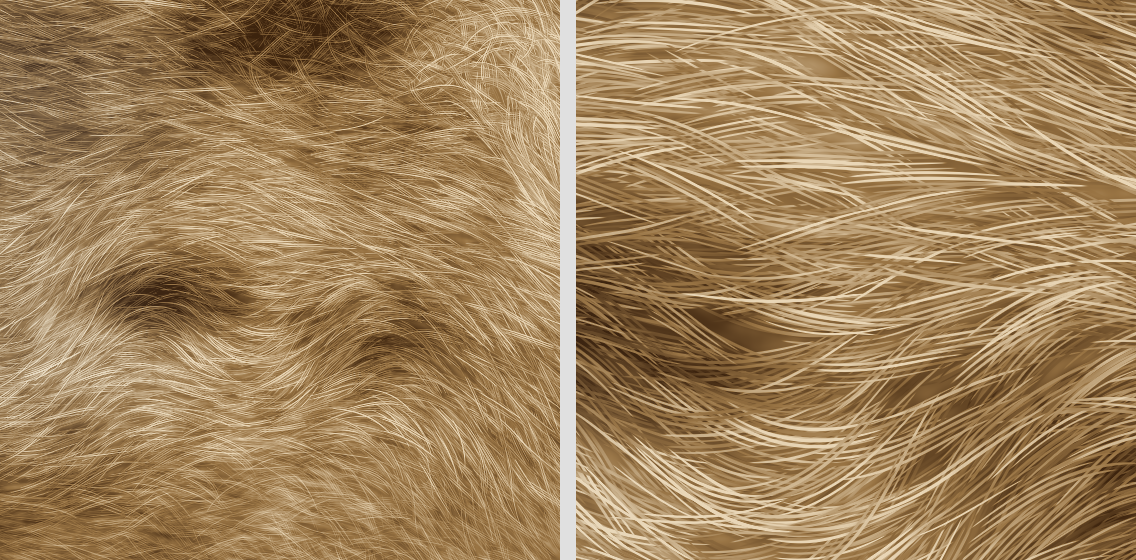
Left: the whole. Right: its middle third, enlarged.
Write a WebGL 2 fragment shader that draws this texture.

```glsl
#version 300 es
precision highp float;
uniform vec2 u_resolution;
out vec4 fragColor;

vec3 hash3(vec3 p) {
  p = fract(p * vec3(0.1031, 0.1030, 0.0973));
  p += dot(p, p.yxz + 33.33);
  return fract((p.xxy + p.yxx) * p.zyx);
}

float gradientNoise(vec2 p) {
  vec2 cell = floor(p), f = p - cell;
  vec2 u = f * f * f * (f * (f * 6.0 - 15.0) + 10.0);
  vec4 corner;
  for (int k = 0; k < 4; k++) {
    vec2 o = vec2(k & 1, k >> 1);
    vec2 g = hash3(vec3(cell + o, 7.0)).xy * 2.0 - 1.0;
    corner[k] = dot(g, f - o);
  }
  return mix(mix(corner.x, corner.y, u.x), mix(corner.z, corner.w, u.x), u.y);
}

// Smooth elliptical hill, 1 at its centre and 0 beyond its radii
float bump(vec2 p, vec2 centre, vec2 radii) {
  vec2 d = (p - centre) / radii;
  float h = max(0.0, 1.0 - dot(d, d));
  return h * h;
}

// Combing direction of the coat, in radians
float flowAngle(vec2 p) {
  float a = -0.16 + 0.08 * sin(p.x * 11.0 + p.y * 7.0) + 0.05 * sin(p.y * 23.0 - p.x * 6.0);
  a += 1.15 * bump(p, vec2(0.13, 0.48), vec2(0.24, 0.24));
  a += 0.45 * bump(p, vec2(0.20, 0.68), vec2(0.28, 0.18));
  a -= 0.65 * bump(p, vec2(0.37, 0.40), vec2(0.20, 0.16));
  a += 0.95 * bump(p, vec2(0.56, 0.37), vec2(0.24, 0.20));
  a += 0.70 * bump(p, vec2(0.16, 0.23), vec2(0.30, 0.20));
  a -= 0.55 * bump(p, vec2(0.98, 0.46), vec2(0.35, 0.35));
  a -= 0.80 * bump(p, vec2(0.88, 0.12), vec2(0.45, 0.35));
  a -= 1.10 * bump(p, vec2(1.04, 0.82), vec2(0.30, 0.30));
  return a;
}

// Broad light and shade over the folds
float foldTone(vec2 p) {
  float t = 0.64 + 0.18 * gradientNoise(p * 5.0) + 0.18 * gradientNoise(p * 13.0);
  t -= 0.52 * bump(p, vec2(0.30, 0.475), vec2(0.22, 0.10));
  t -= 0.52 * bump(p, vec2(0.53, 0.95), vec2(0.32, 0.17));
  t -= 0.28 * bump(p, vec2(0.70, 0.37), vec2(0.26, 0.14));
  t -= 0.20 * bump(p, vec2(0.10, 0.86), vec2(0.50, 0.32));
  t -= 0.20 * bump(p, vec2(0.08, 0.10), vec2(0.55, 0.22));
  t -= 0.12 * bump(p, vec2(0.70, 0.76), vec2(0.35, 0.14));
  t += 0.22 * bump(p, vec2(1.00, 0.74), vec2(0.28, 0.35));
  t += 0.16 * bump(p, vec2(0.35, 0.29), vec2(0.40, 0.16));
  t += 0.12 * bump(p, vec2(0.36, 0.68), vec2(0.35, 0.16));
  return t;
}

vec3 furColour(float t) {
  vec3 straw = vec3(0.60, 0.455, 0.265);
  return t < 0.5 ? mix(vec3(0.32, 0.21, 0.10), straw, max(t, -0.15) * 2.0)
                 : mix(straw, vec3(0.84, 0.75, 0.61), min(t, 1.15) * 2.0 - 1.0);
}

void main() {
  vec2 p = gl_FragCoord.xy / u_resolution;
  float pixel = 1.0 / min(u_resolution.x, u_resolution.y);
  float angle = flowAngle(p);
  float tangle = bump(p, vec2(0.60, 0.95), vec2(0.38, 0.20))
               + bump(p, vec2(0.88, 0.87), vec2(0.20, 0.16))
               + 0.6 * bump(p, vec2(0.50, 0.05), vec2(0.55, 0.20));
  float haze = 1.0 - smoothstep(0.06, 0.26, p.y + 0.05 * sin(p.x * 9.0));

  // Undercoat: noise smeared along the flow
  float streak = 0.0;
  for (int k = -4; k <= 4; k++)
    streak += gradientNoise((p + float(k) * 0.006 * vec2(cos(angle), sin(angle))) * 80.0);
  float tone = foldTone(p) + 0.05 * streak;
  float t = tone - 0.2 + 0.06 * streak;

  // Locks of parallel strands, from deep and dense to loose and bright
  for (int i = 0; i < 14; i++) {
    float level = float(i) / 13.0;
    float cells = mix(22.0, 13.0, level), spacing = 0.0034 * cells;
    vec2 q = p * cells + float(i) * vec2(3.37, 5.71);
    for (int k = 0; k < 9; k++) {
      vec2 cell = floor(q) + vec2(k % 3 - 1, k / 3 - 1);
      vec3 r = hash3(vec3(cell, float(i) + 11.0));
      vec2 d = q - cell - r.xy;
      // The mean of both end angles bends the lock into an arc along the flow
      float a = 0.5 * (angle + flowAngle(p - d / cells));
      a += (r.z - 0.5) * (0.8 + 1.7 * tangle);
      float along = dot(d, vec2(cos(a), sin(a)));
      float across = dot(d, vec2(-sin(a), cos(a)));
      across += (fract(r.z * 17.0) - 0.5) * (0.2 + 0.7 * tangle) * along * along;
      float lockWidth = mix(0.20, 0.05, level) * (0.4 + r.x);
      if (abs(along) > 0.95 || abs(across) > lockWidth + spacing) continue;

      // Soft shadow of the lock on the hair below
      float shadow = (1.0 - smoothstep(0.3, 0.9, abs(along)))
                   * (1.0 - smoothstep(lockWidth * 0.5, lockWidth + 0.5 * spacing, abs(across)));
      t = mix(t, tone - 0.42, 0.2 * shadow * (1.0 - 0.6 * haze));

      float id = floor(across / spacing);
      if (abs(id + 0.5) * spacing > lockWidth) continue;
      vec3 s = hash3(vec3(cell * 1.7 + id * 5.3, float(i) + 41.0));
      float reach = 0.55 + 0.25 * s.x;
      float taper = 1.0 - pow(abs(along + (s.y - 0.5) * 0.25) / reach, 2.0);
      float gap = abs(across / spacing - id - 0.5) * 0.0034;
      float halfWidth = 0.0009 * (0.6 + 0.6 * s.x) * sqrt(max(taper, 0.0));
      float cover = clamp((halfWidth - gap) / pixel + 0.5, 0.0, 1.0) * smoothstep(0.0, 0.25, taper);
      float strandTone = tone + (s.z - 0.5) * 0.66 + (level - 0.3) * 0.36;
      t = mix(t, strandTone, cover * (0.95 - 0.45 * haze));
    }
  }
  t = 0.61 + (t - 0.57) * 1.22;

  // Cooler, greyer hair toward the left side
  float grey = bump(p, vec2(0.0, 0.80), vec2(0.50, 0.40)) + 0.8 * bump(p, vec2(0.05, 0.38), vec2(0.45, 0.30));
  fragColor = vec4(furColour(t) + grey * vec3(0.0, 0.03, 0.07), 1.0);
}
```
